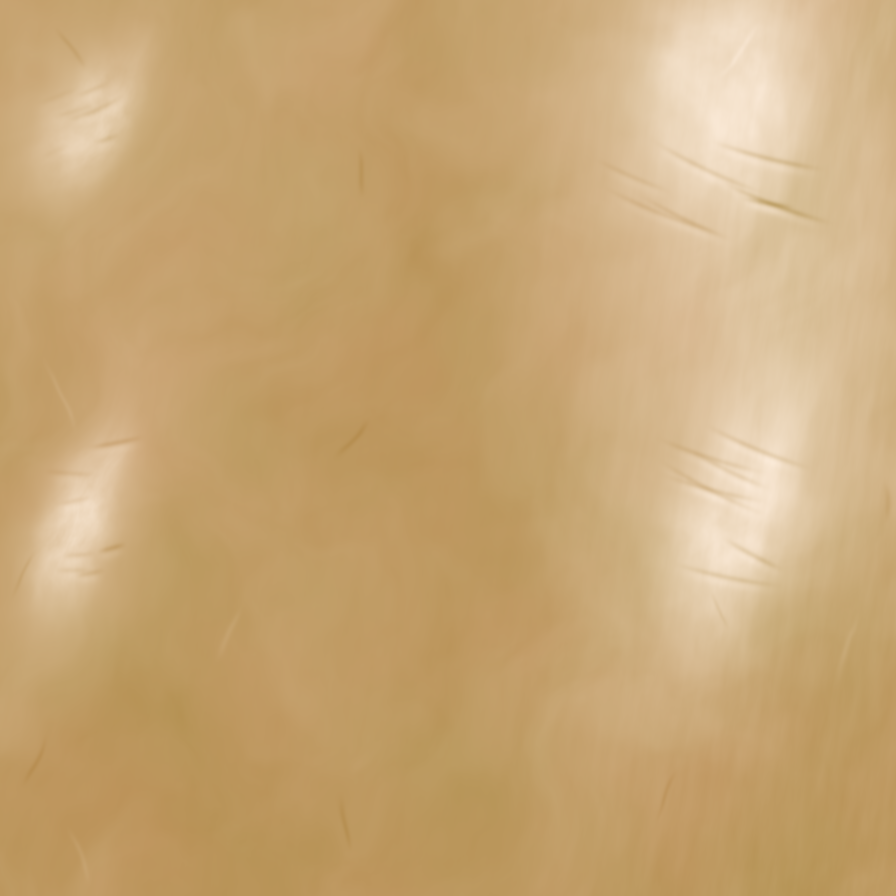
Reproduce this texture procedurally as a three.js fragment shader.

```glsl
varying vec2 vUv;

const vec3 TAN = vec3(0.73, 0.58, 0.35);
const vec3 CREAM = vec3(0.97, 0.90, 0.82);
const vec3 OLIVE_SHIFT = vec3(-0.025, 0.0, -0.02);

vec2 hash2(vec2 p) {
  p = vec2(dot(p, vec2(127.1, 311.7)), dot(p, vec2(269.5, 183.3)));
  return fract(sin(p) * 43758.545);
}

float gradientNoise(vec2 p) {
  vec2 i = floor(p), f = fract(p);
  vec2 u = f * f * f * (f * (f * 6.0 - 15.0) + 10.0);
  vec2 e = vec2(0.0, 1.0);
  float a = dot(hash2(i) * 2.0 - 1.0, f);
  float b = dot(hash2(i + e.yx) * 2.0 - 1.0, f - e.yx);
  float c = dot(hash2(i + e.xy) * 2.0 - 1.0, f - e.xy);
  float d = dot(hash2(i + e.yy) * 2.0 - 1.0, f - e.yy);
  return mix(mix(a, b, u.x), mix(c, d, u.x), u.y);
}

float fbm(vec2 p) {
  float sum = 0.0, amplitude = 1.0;
  for (int i = 0; i < 4; i++) {
    sum += amplitude * gradientNoise(p);
    p = mat2(1.6, 1.2, -1.2, 1.6) * p + 7.3;
    amplitude *= 0.48;
  }
  return sum;
}

vec2 rotate(vec2 p, float angle) {
  float c = cos(angle), s = sin(angle);
  return vec2(c * p.x + s * p.y, c * p.y - s * p.x);
}

// Bright ragged core inside a wide soft halo; tilt leans it to the right
float sheen(vec2 p, vec2 center, vec2 size, float tilt, float core, float halo) {
  vec2 q = rotate(p - center, -tilt) / size;
  float r2 = dot(q, q);
  float mottle = 0.85 + 0.5 * fbm(q * vec2(1.6, 2.2) + center * 40.0);
  return core * exp(-r2 * (0.6 + 0.4 * r2)) * mottle + halo * exp(-r2 * 0.28);
}

// Slightly bent line that tapers towards both ends
float stroke(vec2 p, vec2 center, float angle, float len, float width) {
  vec2 q = rotate(p - center, angle);
  float across = (q.y - 0.8 * q.x * q.x) / width;
  return exp(-across * across) * smoothstep(len, 0.2 * len, abs(q.x));
}

// Group of short, roughly parallel wrinkles with lit lower edges
float creases(vec2 p, vec2 center, vec2 spread, float angle, float len) {
  float sum = 0.0;
  for (int i = 0; i < 7; i++) {
    vec2 seed = center * 31.0 + float(i) * 3.7;
    vec2 h = hash2(seed), k = hash2(seed + 11.3);
    vec2 at = center + (h - 0.5) * 2.0 * spread;
    float turn = angle + (k.x - 0.5) * 0.35;
    float reach = len * (0.5 + 0.7 * k.y);
    float strength = 0.35 + 0.65 * h.x;
    sum += strength * stroke(p, at, turn, reach, 0.0032);
    sum -= 0.4 * strength * stroke(p, at - vec2(0.0, 0.007), turn, reach, 0.005);
  }
  return sum;
}

// Sparse steep scratches, some dark and some light
float scratches(vec2 p) {
  float sum = 0.0;
  for (int i = 0; i < 14; i++) {
    vec2 h = hash2(vec2(float(i), 4.1)), k = hash2(vec2(float(i), 9.7));
    float sgn = k.y < 0.65 ? -1.0 : 0.8;
    sum += sgn * stroke(p, h, 1.5 + (k.x - 0.5) * 1.3, 0.02 + 0.035 * k.y, 0.003);
  }
  return sum;
}

void main() {
  vec2 p = vUv;
  vec2 warp = vec2(fbm(p * 3.0 + 2.0), fbm(p * 3.0 + 19.0));
  vec2 w = p + 0.05 * warp;

  // Broad light, brighter to the right and towards the top
  float light = 0.04 + 0.10 * p.y;
  light += 0.17 * smoothstep(0.45, 0.85, w.x) * smoothstep(0.05, 0.5, w.y);

  // Cloudy patches and faint brushed grain
  vec2 leaning = rotate(w, -0.45);
  light += 0.12 * fbm(leaning * vec2(5.0, 3.5) + warp);
  light += 0.07 * fbm(leaning * vec2(15.0, 8.0) + 5.0 + 1.5 * warp);
  float grain = fbm(rotate(p, -0.15) * vec2(60.0, 12.0));
  light += grain * mix(0.015, 0.07, smoothstep(0.5, 0.85, p.x));

  // Four glossy reflections
  light += sheen(w, vec2(0.095, 0.87), vec2(0.042, 0.085), 0.45, 0.40, 0.28);
  light += sheen(w, vec2(0.10, 0.41), vec2(0.043, 0.105), 0.45, 0.52, 0.32);
  light += sheen(w, vec2(0.79, 0.89), vec2(0.08, 0.14), 0.10, 0.40, 0.33);
  light += sheen(w, vec2(0.83, 0.43), vec2(0.065, 0.15), 0.35, 0.42, 0.31);

  // Wrinkles and scratches
  light -= 0.30 * creases(p, vec2(0.81, 0.83), vec2(0.11, 0.09), -0.32, 0.065);
  light -= 0.30 * creases(p, vec2(0.83, 0.42), vec2(0.11, 0.08), -0.32, 0.07);
  light -= 0.22 * creases(p, vec2(0.10, 0.43), vec2(0.035, 0.08), 0.1, 0.03);
  light -= 0.14 * creases(p, vec2(0.09, 0.87), vec2(0.03, 0.06), 0.3, 0.03);
  light += 0.11 * scratches(w);

  vec3 color = mix(TAN, CREAM, clamp(light, -0.12, 1.06));
  color += OLIVE_SHIFT * fbm(w * 4.0 + 31.0) * 1.6 * (1.0 - clamp(light, 0.0, 1.0));
  gl_FragColor = vec4(color, 1.0);
}
```
